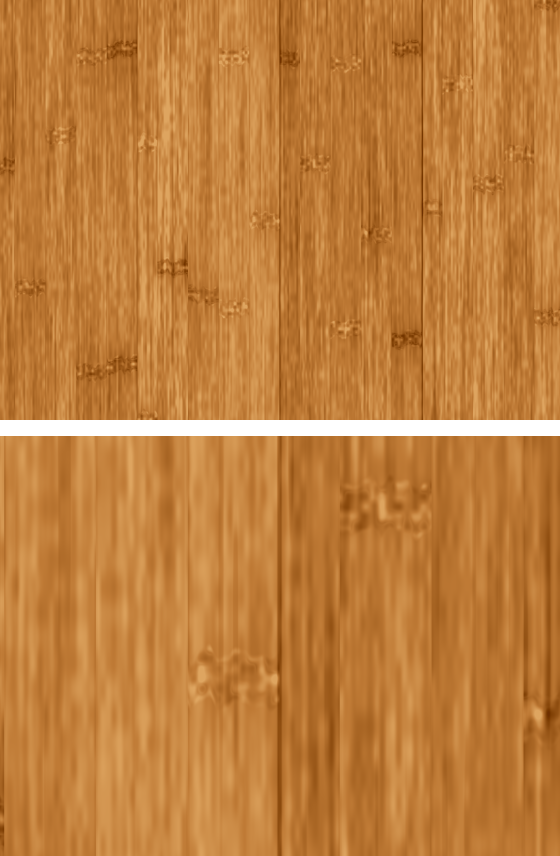
Top: the whole. Bottom: its middle third, enlarged.
This texture is drawn by a Shadertoy shader. Its source:

```glsl
const float PLANKS = 3.93;         // planks across the canvas
const float PLANK_SHIFT = 0.036;   // part of the first plank cut off at the left
const float STRIPS = 4.656;        // full strips per plank
const float NARROW_CUT = 0.344;    // part missing from each plank's first strip
const int SAMPLES = 4;

const vec3 DARK_BAMBOO = vec3(0.62, 0.36, 0.11);
const vec3 MID_BAMBOO = vec3(0.75, 0.48, 0.21);
const vec3 LIGHT_BAMBOO = vec3(0.83, 0.59, 0.32);
const float MID_TONE = 0.62;

float hash(vec2 p) {
    vec3 q = fract(p.xyx * 0.1031);
    q += dot(q, q.yzx + 33.33);
    return fract((q.x + q.y) * q.z);
}

float noise(vec2 p) {
    vec2 cell = floor(p);
    vec2 f = fract(p);
    f = f * f * (3.0 - 2.0 * f);
    float low = mix(hash(cell), hash(cell + vec2(1, 0)), f.x);
    float high = mix(hash(cell + vec2(0, 1)), hash(cell + vec2(1, 1)), f.x);
    return mix(low, high, f.y);
}

// Noise centred on zero
float signedNoise(vec2 p) {
    return noise(p) - 0.5;
}

// Distance to the nearest edge of a unit cell, in canvas widths
float edgeDistance(float position, float cellsAcross) {
    float f = fract(position);
    return min(f, 1.0 - f) / cellsAcross;
}

float seamLine(float distance, float halfWidth) {
    return 1.0 - smoothstep(0.3 * halfWidth, halfWidth, distance);
}

// Long fibres, from broad bands down to short flecks and thin dark pores
float grain(vec2 p, float contrast) {
    float bands = 0.28 * signedNoise(p * vec2(24.0, 1.6));
    float streaks = 0.34 * signedNoise(p * vec2(115.0, 3.0));
    float fibres = 0.58 * signedNoise(p * vec2(310.0, 12.0));
    float flecks = 0.48 * signedNoise(p * vec2(290.0, 65.0));
    float pores = 0.30 * smoothstep(0.66, 0.88, noise(p * vec2(230.0, 7.0)));
    return bands + contrast * (streaks + fibres + flecks - pores);
}

// Signed height above the nearest growth node of a strip
float nodeHeight(float y, float period, float phase) {
    return (fract(y / period + phase) - 0.5) * period;
}

// Jagged speckled band with a stain that fades along the fibres
float nodeTone(vec2 p, float height, float darkness) {
    float h = height + 0.010 * signedNoise(vec2(p.x * 190.0, 3.0));
    float band = 1.0 - smoothstep(0.012, 0.017, abs(h));
    float speckle = signedNoise(p * vec2(200.0, 165.0));
    float rimOffset = (abs(h) - 0.009) / 0.004;
    float rim = exp(-rimOffset * rimOffset) * smoothstep(-0.15, 0.1, speckle);
    float streak = 0.5 + noise(p * vec2(210.0, 14.0));
    float stain = exp(-abs(h) * 32.0) * streak;
    return band * (1.5 * speckle + 0.25 * (1.0 - darkness))
         - darkness * (0.46 * stain + 0.75 * rim);
}

vec3 bambooRamp(float tone) {
    float t = clamp(tone, -0.9, 1.2);
    return mix(DARK_BAMBOO, MID_BAMBOO, min(t, MID_TONE) / MID_TONE)
         + (LIGHT_BAMBOO - MID_BAMBOO) * max(t - MID_TONE, 0.0) / (1.0 - MID_TONE);
}

vec3 floorColor(vec2 p) {
    // Planks, each with one narrow and four full strips
    float plankPosition = p.x * PLANKS + PLANK_SHIFT;
    float plank = floor(plankPosition);
    float stripPosition = fract(plankPosition) * STRIPS + NARROW_CUT;
    vec2 id = vec2(plank, floor(stripPosition)) + 7.0;
    float seed = hash(id);
    float variation = hash(id + 31.0);
    vec2 fibrePoint = p + vec2(seed, variation) * 9.0;

    // Tone of plank, strip and fibres
    float tone = 0.69 + 0.17 * sin(2.094 * plank);
    tone += 0.24 * (variation - 0.5);
    tone += grain(fibrePoint, mix(0.75, 1.25, seed));

    // Growth nodes
    float period = mix(0.42, 0.74, hash(id + 53.0));
    float height = nodeHeight(p.y, period, seed);
    tone += nodeTone(fibrePoint, height, mix(0.3, 1.1, hash(id + 71.0)));

    // Glue lines between strips and open seams, deeper toward the right
    tone -= 0.13 * seamLine(edgeDistance(stripPosition, PLANKS * STRIPS), 0.0016);
    float seam = floor(plankPosition + 0.5);
    float seamDepth = 0.35 + 0.1 * seam * seam;
    tone -= seamDepth * seamLine(edgeDistance(plankPosition, PLANKS), 0.0020);
    return bambooRamp(tone);
}

void mainImage(out vec4 fragColor, in vec2 fragCoord) {
    // Average across the pixel to smooth strip edges and fibres
    vec3 color = vec3(0.0);
    for (int i = 0; i < SAMPLES; i++) {
        float shift = (float(i) + 0.5) / float(SAMPLES) - 0.5;
        color += floorColor((fragCoord + vec2(shift, 0.0)) / iResolution.x);
    }
    fragColor = vec4(color / float(SAMPLES), 1.0);
}
```
